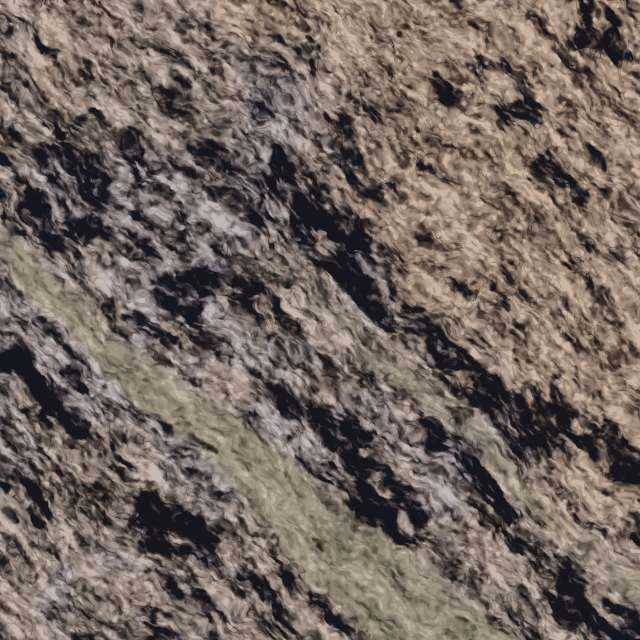
Give the GLSL for this texture, as a Shadertoy shader.

```glsl
// Sunlit rocky mountainside: slanting shards, ragged crevices, loose scree and a pale gully.

const vec2 DOWNHILL = vec2(0.743, -0.669);
const vec2 ACROSS = vec2(0.669, 0.743);

float hash(vec2 p) {
    vec3 h = fract(vec3(p.xyx) * 0.1031);
    h += dot(h, h.yzx + 33.33);
    return fract((h.x + h.y) * h.z);
}

float valueNoise(vec2 p) {
    vec2 i = floor(p), f = fract(p);
    f = f * f * (3.0 - 2.0 * f);
    return mix(mix(hash(i), hash(i + vec2(1, 0)), f.x),
               mix(hash(i + vec2(0, 1)), hash(i + vec2(1, 1)), f.x), f.y);
}

float fbm(vec2 p, int octaves) {
    float sum = 0.0, weight = 0.5;
    for (int i = 0; i < octaves; i++) {
        sum += weight * valueNoise(p);
        p = mat2(1.98, 0.3, -0.3, 1.98) * p + 17.3;
        weight *= 0.5;
    }
    return sum + weight;   // keeps the mean near one half
}

// Cellular noise: x = nearest distance, y = gap to the border, z = cell id
vec3 cells(vec2 p) {
    vec2 base = floor(p);
    float near = 9.0, second = 9.0, id = 0.0;
    for (int y = -1; y <= 1; y++)
    for (int x = -1; x <= 1; x++) {
        vec2 c = base + vec2(x, y);
        float d = length(c + vec2(hash(c), hash(c + 71.7)) - p);
        if (d < near) { second = near; near = d; id = hash(c + 23.1); }
        else second = min(second, d);
    }
    return vec3(near, second - near, id);
}

// Facet brightness around zero, fading to a darker joint at the border
float facets(vec3 cell, float joint) {
    float inside = smoothstep(0.0, 0.35, cell.y);
    return (cell.z - 0.5) * inside - joint * (1.0 - inside);
}

float band(float x, float centre, float halfWidth, float soft) {
    return 1.0 - smoothstep(halfWidth, halfWidth + soft, abs(x - centre));
}

float span(float x, float start, float end, float soft) {
    return smoothstep(start - soft, start + soft, x) * (1.0 - smoothstep(end - soft, end + soft, x));
}

float relief(vec2 q) {
    return fbm(q * vec2(14.0, 34.0), 4);
}

// Six-step palette; t is a brightness rank from 0 to 1
vec3 rockPalette(float t) {
    vec3 c = mix(vec3(0.09, 0.085, 0.105), vec3(0.27, 0.23, 0.21), smoothstep(0.03, 0.20, t));
    c = mix(c, vec3(0.40, 0.35, 0.33), smoothstep(0.19, 0.35, t));
    c = mix(c, vec3(0.53, 0.47, 0.43), smoothstep(0.34, 0.54, t));
    c = mix(c, vec3(0.64, 0.57, 0.53), smoothstep(0.54, 0.76, t));
    return mix(c, vec3(0.78, 0.72, 0.68), smoothstep(0.76, 0.97, t));
}

void mainImage(out vec4 fragColor, in vec2 fragCoord) {
    vec2 uv = fragCoord / iResolution.y;

    // Slope axes: x runs downhill, y runs across the beds
    vec2 slope = vec2(dot(uv, DOWNHILL), dot(uv, ACROSS));
    float broad = fbm(uv * 5.0 + 3.7, 3) - 0.5;
    vec2 q = slope;
    q.y += 0.008 * sin(q.x * 13.0 + q.y * 9.0) + 0.04 * broad;
    q += 0.022 * (vec2(fbm(uv * 30.0, 4), fbm(uv * 30.0 + 40.0, 4)) - 0.5);

    // Regions
    float scree = smoothstep(0.80, 1.0, slope.y + 0.7 * broad);
    float gullyWidth = 0.006 + 0.055 * smoothstep(-0.35, 0.6, slope.x);
    float gully = band(q.y, 0.46, gullyWidth, 0.03);
    float ledge = 0.6 * band(q.y, 0.73, 0.008, 0.025) * span(slope.x, 0.0, 0.8, 0.1);
    float pale = max(gully, ledge);
    float rock = (1.0 - scree) * (1.0 - pale);

    // Crevices in two sizes, with two broken clefts
    float cleft = band(q.y, 0.81, 0.008, 0.03) * span(slope.x, 0.08, 0.48, 0.06)
                + band(q.y, 0.53, 0.006, 0.03) * span(slope.x, -0.45, -0.12, 0.06);
    float bias = 0.03 * rock - 0.03 * scree - 0.13 * pale;
    float hollow = 0.6 * fbm(q * vec2(9.0, 20.0) + 8.3, 5) + 0.4 * fbm(q * vec2(22.0, 46.0), 3);
    float crevice = smoothstep(0.55, 0.67, hollow + bias + 0.10 * cleft);
    float nick = smoothstep(0.56, 0.70, fbm(q * vec2(26.0, 60.0) + 31.0, 3) + bias);

    // Relief and light raking from the upper right, at two scales
    float height = relief(q);
    float lit = height - relief(q + vec2(0.002, 0.005));
    float grit = fbm(q * vec2(80.0, 125.0) + 60.0, 2) - 0.5;

    // Shards, grains and scattered bright stones
    float shards = facets(cells(q * vec2(38.0, 95.0)), 0.15);
    float grains = facets(cells(q * vec2(100.0, 150.0) + 5.0), 0.12);
    vec3 pebble = cells(uv * 85.0 + 11.0);
    float stone = smoothstep(0.86, 0.94, pebble.z) * (1.0 - smoothstep(0.15, 0.40, pebble.x));

    float tone = 0.36 + 2.2 * (height - 0.5) + 7.0 * lit + 0.5 * broad;
    tone += mix(0.6, 1.4, rock) * shards;
    tone += mix(1.3, 1.5, scree) * grains + 3.0 * grit;
    tone += mix(0.7, 1.1, scree) * stone;
    tone = mix(tone, 0.2 + 0.6 * tone, pale);
    tone += 0.10 * scree - 2.1 * crevice - 0.9 * nick;

    // Rank the tone, then tint each region
    vec3 color = rockPalette(1.0 / (1.0 + exp(-1.5 * tone)));
    float slate = rock * smoothstep(0.48, 0.64, fbm(uv * 7.0 + 20.0, 4));
    color *= mix(vec3(1.0), vec3(1.03, 0.99, 0.94), scree);
    color *= mix(vec3(1.0), vec3(0.97, 1.00, 1.08), slate);
    color *= mix(vec3(1.0), vec3(0.98, 1.02, 0.96), pale);
    color *= mix(vec3(1.0), vec3(0.94, 0.97, 1.06), crevice);
    fragColor = vec4(clamp(color, 0.0, 1.0), 1.0);
}
```
